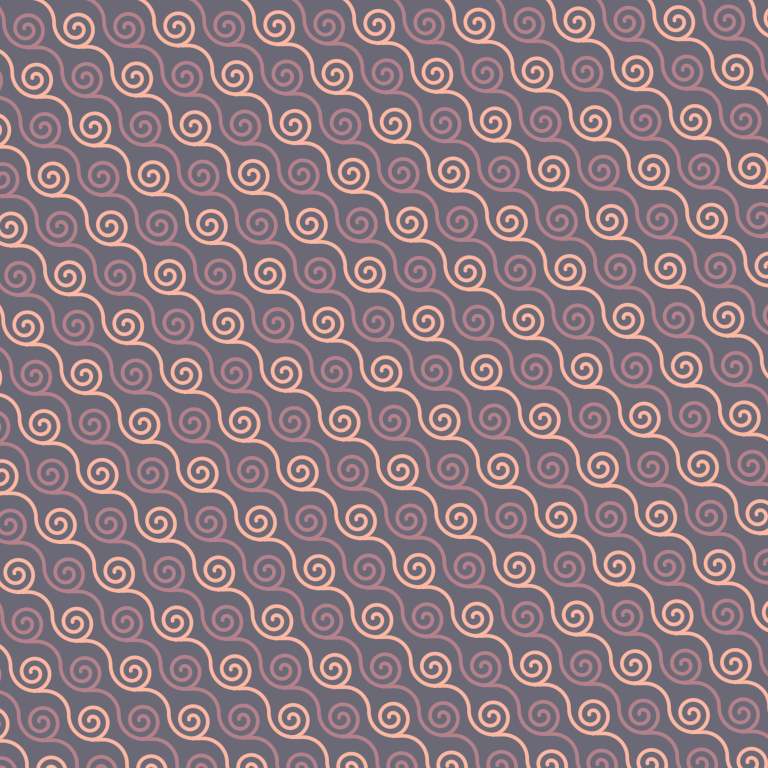
A three.js fragment shader for this pattern:

```glsl
// Diagonal rows of scrolling waves with spiral curls, alternating peach and mauve on slate.
varying vec2 vUv;

const float TAU = 6.2831853;
const vec2 ACROSS = vec2(1.0005, 0.0125);  // from one wave to its neighbour
const vec2 ALONG = vec2(1.1645, -0.9755);  // from one curl to the next on a wave

// Distance to an inward spiral that starts at the bottom and runs counterclockwise.
float curlDistance(vec2 p) {
  float start = 0.37, pitch = 0.185, turns = 1.72;
  float r = max(length(p), 0.001);
  float turn = fract(atan(p.x, -p.y) / TAU);
  float lap = floor((start - r) / pitch - turn + 0.5);
  lap = clamp(lap, 0.0, turn < turns - 1.0 ? 1.0 : 0.0);
  float d = abs(r - start + pitch * (turn + lap));
  d /= length(vec2(1.0, pitch / (TAU * max(r, 0.06))));
  float a = turns * TAU;
  vec2 tip = (start - pitch * turns) * vec2(sin(a), -cos(a));
  return min(d, length(p - tip));
}

// Distance to an S of two quarter circles with flat ends, symmetric about its midpoint.
float waveDistance(vec2 p) {
  vec2 halfStep = 0.5 * ALONG;
  float radius = -halfStep.y;
  if (p.y < 0.0) p = -p;
  if (p.x < -radius) return length(vec2(max(-halfStep.x - p.x, 0.0), p.y - radius));
  return abs(length(p + vec2(radius, 0.0)) - radius);
}

float motifDistance(vec2 p) {
  vec2 waveMiddle = vec2(0.113, -0.385) + 0.5 * ALONG;
  vec2 curlCenter = vec2(-0.015, -0.02);
  return min(curlDistance(p - curlCenter), waveDistance(p - waveMiddle));
}

void main() {
  vec2 p = vUv * 15.36 - vec2(1.55, 14.81);

  // Position on the slanted lattice
  float area = ACROSS.x * ALONG.y - ACROSS.y * ALONG.x;
  vec2 lattice = vec2(p.x * ALONG.y - p.y * ALONG.x,
                      ACROSS.x * p.y - ACROSS.y * p.x) / area;
  vec2 nearest = floor(lattice + 0.5);

  // Nearby motifs; every second wave is peach
  vec3 color = vec3(0.42, 0.41, 0.46);
  for (int j = -1; j <= 0; j++) {
    for (int i = -1; i <= 1; i++) {
      vec2 cell = nearest + vec2(float(i), float(j));
      float d = motifDistance(p - cell.x * ACROSS - cell.y * ALONG);
      vec3 ink = mod(cell.x, 2.0) < 0.5 ? vec3(0.99, 0.72, 0.64) : vec3(0.71, 0.51, 0.55);
      color = mix(color, ink, 1.0 - smoothstep(0.021, 0.053, d));
    }
  }
  gl_FragColor = vec4(color, 1.0);
}
```
